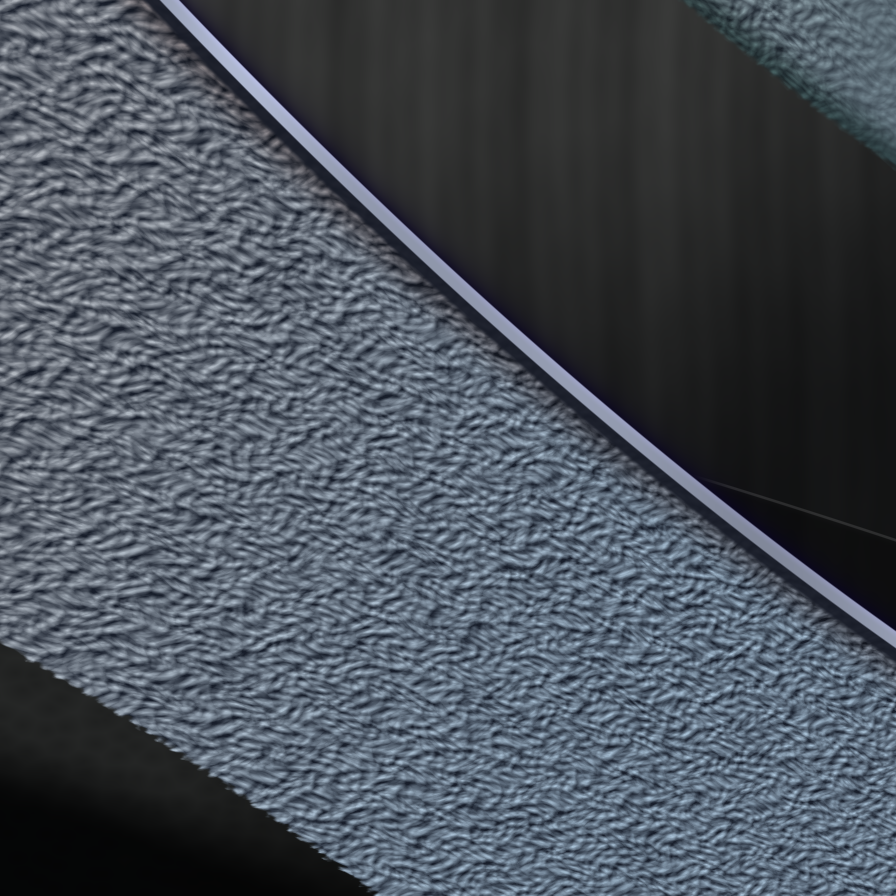
Write a Shadertoy shader that draws this texture.

```glsl
// Broad curved band of rough woven pile, edged by a pale metal rail against dark streaked walls.

// Boundary curves: height = k.x + k.y * x + k.z * x * x
const vec3 RAIL_CURVE  = vec3(1.2065, -1.1325, 0.212);
const vec3 UPPER_CURVE = vec3(1.7887, -1.2255, 0.25);
const vec3 LOWER_CURVE = vec3(0.284, -0.57, -0.24);
const vec3 VOID_CURVE  = vec3(0.136, -0.27, -0.28);
const vec3 WIRE_CURVE  = vec3(0.67, -0.215, -0.058);

const float RAIL_HALF_WIDTH = 0.0078;
const float RIM_WIDTH = 0.013;
const float RELIEF = 0.85;
const vec2 GRAIN_FREQUENCY = vec2(48.0, 84.0);
const vec2 GRAIN_GROWTH = vec2(17.0, 18.0);

const vec3 PILE_DARK = vec3(0.09, 0.115, 0.165);
const vec3 PILE_GREY = vec3(0.64, 0.66, 0.69);
const vec3 PILE_BLUE = vec3(0.60, 0.69, 0.77);
const vec3 WALL_LIGHT = vec3(0.195, 0.198, 0.195);
const vec3 WALL_DARK = vec3(0.075, 0.078, 0.08);
const vec3 VOID_COLOUR = vec3(0.02, 0.022, 0.023);
const vec3 RAIL_COLOUR = vec3(0.56, 0.59, 0.67);
const vec3 RIM_COLOUR = vec3(0.095, 0.11, 0.155);
const vec3 GLOW_COLOUR = vec3(0.035, 0.015, 0.14);

vec2 hash2(vec2 cell) {
    vec3 h = fract(cell.xyx * vec3(0.1031, 0.1030, 0.0973));
    h += dot(h, h.yzx + 33.33);
    return fract((h.xx + h.yz) * h.zy);
}

// Distance to the nearest scattered cell centre
float cellular(vec2 p) {
    vec2 cell = floor(p), f = fract(p);
    float nearest = 4.0;
    for (int j = -1; j <= 1; j++)
        for (int i = -1; i <= 1; i++) {
            vec2 o = vec2(i, j);
            vec2 d = o + hash2(cell + o) - f;
            nearest = min(nearest, dot(d, d));
        }
    return sqrt(nearest);
}

// Approximate signed distance, positive above the curve
float curveDistance(vec2 p, vec3 k) {
    float slope = k.y + 2.0 * k.z * p.x;
    return (p.y - k.x - p.x * (k.y + k.z * p.x)) / sqrt(1.0 + slope * slope);
}

float pileHeight(vec2 q) {
    q += 0.35 * vec2(sin(q.y * 1.3 + 2.0 * sin(q.x * 0.37)),
                     sin(q.x * 1.1 + 2.0 * sin(q.y * 0.29)));
    return -cellular(q) - 0.4 * cellular(q * 1.9 + 17.0);
}

// Fibres become finer toward the lower right
float pileTone(vec2 p) {
    vec2 s = vec2(p.x, 1.0 - p.y);
    vec2 q = s * (GRAIN_FREQUENCY + GRAIN_GROWTH * s);
    q.y -= 0.22 * q.x * (1.0 - s.y);
    float h = pileHeight(q);
    float relief = h - pileHeight(q + vec2(-0.2, -0.55));
    float patches = cellular(q * 0.23 + 5.0) - 0.5;
    return 0.5 - RELIEF * relief + 0.28 * (h + 0.7) - 0.12 * patches;
}

vec3 pileColour(vec2 p, float tone) {
    float blue = smoothstep(0.1, 1.0, p.x * 0.75 + (1.0 - p.y) * 0.5);
    return mix(PILE_DARK, mix(PILE_GREY, PILE_BLUE, blue), clamp(tone, 0.0, 1.1));
}

vec3 wallColour(vec2 p) {
    float streaks = sin(p.x * 43.0 + 1.2 * sin(p.x * 19.0))
                  + 0.6 * sin(p.x * 97.0 + sin(p.y * 5.0))
                  + 0.4 * sin(p.x * 211.0 + 1.5 * sin(p.y * 9.0));
    float mottling = cellular(p * vec2(26.0, 14.0)) - 0.5;
    float light = smoothstep(0.35, 0.95, p.y - 0.16 * smoothstep(0.7, 1.0, p.x));
    return mix(WALL_DARK, WALL_LIGHT, light) * (1.0 + 0.065 * streaks + 0.07 * mottling);
}

void mainImage(out vec4 fragColor, in vec2 fragCoord) {
    vec2 p = fragCoord / iResolution.xy;
    float aa = 1.0 / iResolution.y;
    float rail = curveDistance(p, RAIL_CURVE);
    float upper = curveDistance(p, UPPER_CURVE);
    float lower = curveDistance(p, LOWER_CURVE);
    float tone = pileTone(p);

    // Main pile, shaded brown beside the rail
    vec3 pile = pileColour(p, tone);
    float railShade = smoothstep(-0.06, -0.018, rail);
    pile *= mix(vec3(1.0), vec3(0.76, 0.70, 0.69), railShade);

    // Dark wall, hanging wire and violet fringe
    vec3 wall = wallColour(p);
    float wire = curveDistance(p, WIRE_CURVE);
    float wireSpan = smoothstep(0.76, 0.82, p.x);
    wall *= 1.0 - 0.3 * wireSpan * smoothstep(0.004, -0.008, wire);
    wall += 0.11 * wireSpan * (1.0 - smoothstep(0.0006, 0.0012 + aa, abs(wire)));
    wall = mix(wall, GLOW_COLOUR, 0.75 * exp(-max(rail - RAIL_HALF_WIDTH, 0.0) * 95.0));
    vec3 colour = mix(pile, wall, smoothstep(-aa, aa, rail));

    // Softer pile in the upper corner, with a shadowed green edge
    float smear = sin(p.y * 180.0 + 3.0 * sin(p.x * 21.0));
    float softTone = mix(0.58 + 0.05 * smear, tone, mix(0.75, 0.3, smoothstep(0.85, 1.0, p.x)));
    vec3 corner = pileColour(p, softTone) * vec3(0.94, 0.96, 0.92);
    corner *= mix(vec3(0.48, 0.57, 0.55), vec3(1.0), smoothstep(0.0, 0.045, upper));
    float fray = 0.004 * (tone - 0.5);
    colour = mix(colour, corner, smoothstep(-0.003 - aa, 0.003 + aa, upper + fray));

    // Lower wall fades into a black recess
    float recess = curveDistance(p, VOID_CURVE);
    vec3 base = mix(VOID_COLOUR, vec3(0.135, 0.14, 0.138), smoothstep(-0.035, 0.06, recess));
    base *= 0.9 + 0.2 * cellular(p * vec2(35.0, 50.0));
    base *= mix(1.0, 0.55, smoothstep(0.15, 0.42, p.x));
    colour = mix(base, colour, smoothstep(-0.002 - aa, 0.002 + aa, lower + 2.0 * fray));

    // Dark rim below the pale rail
    float rim = smoothstep(-RAIL_HALF_WIDTH - RIM_WIDTH - 0.003, -RAIL_HALF_WIDTH - RIM_WIDTH + 0.003, rail);
    rim *= 1.0 - smoothstep(-aa, aa, rail);
    colour = mix(colour, RIM_COLOUR, 0.93 * rim);
    float metal = 1.0 - smoothstep(-aa, aa, abs(rail) - RAIL_HALF_WIDTH);
    float sheen = 1.0 + 0.22 * exp(-pow((p.x - 0.27) / 0.09, 2.0))
                + 0.1 * sin(p.x * 13.0) * smoothstep(0.4, 0.9, p.x);
    vec3 railColour = RAIL_COLOUR * sheen;
    railColour += vec3(0.04, 0.03, 0.08) * smoothstep(0.0, RAIL_HALF_WIDTH, rail);
    colour = mix(colour, railColour, metal);

    fragColor = vec4(clamp(colour, 0.0, 1.0), 1.0);
}
```
